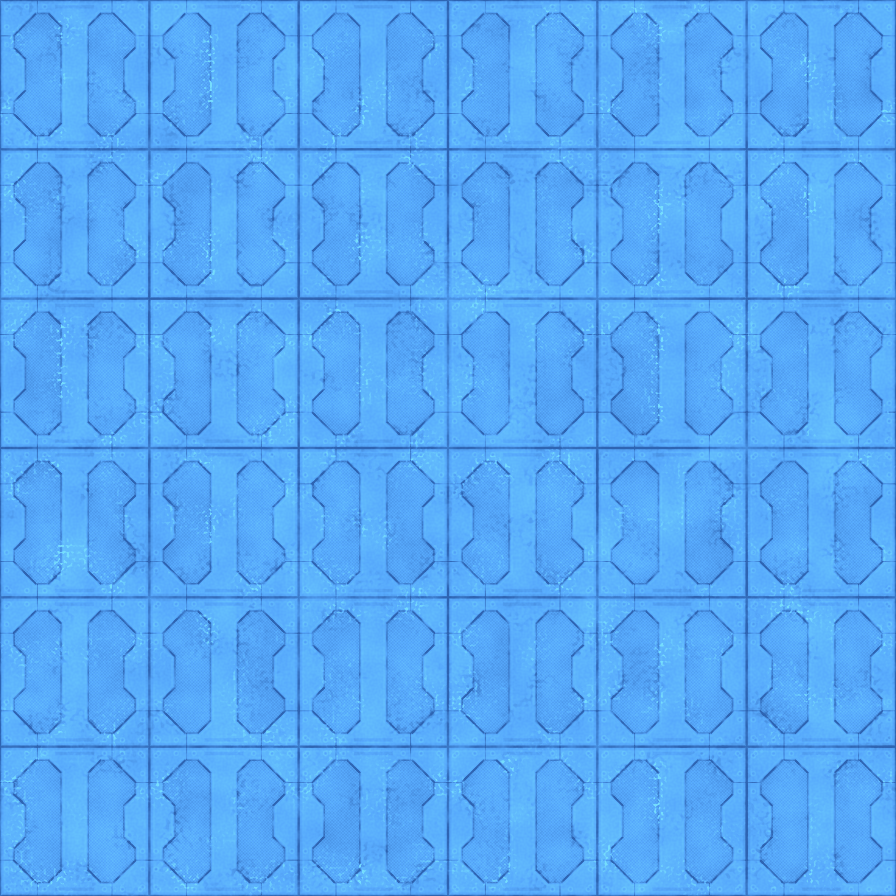
Write a Shadertoy shader that draws this texture.

```glsl
// Blue armour plating: square plates, each with two mirrored, notched mesh panels.
// Every plate is folded into one quadrant, cut by distance functions, and shaded
// on one tone ramp; wrapping gradient noise adds chips, stains and grain.

#define REPEATS 6.0
#define DEEP vec3(0.22, 0.46, 0.77)
#define LIGHT vec3(0.38, 0.73, 1.06)
#define FRAME_TONE 0.86
#define PANEL_TONE 0.71
#define SEAM_HALF_WIDTH 0.008
#define EDGE_HALF_WIDTH 0.006
#define MESH_CELLS 48.0
#define CHIP_STRENGTH 0.95
#define STAIN_STRENGTH 0.50
#define GRAIN_STRENGTH 0.13
#define PATCH_STRENGTH 0.17

const float TAU = 6.2831853;

// Unit gradient of a lattice cell, wrapped to the period
vec2 cellGradient(vec2 cell, float period, float seed) {
    cell = mod(cell, period);
    float angle = TAU * fract(sin(dot(cell, vec2(12.989, 78.233)) + seed) * 43758.5);
    return vec2(cos(angle), sin(angle));
}

// Gradient noise over the unit canvas, with a whole number of cells
float noise(vec2 uv, float period, float seed) {
    vec2 p = uv * period, i = floor(p), f = p - i;
    vec2 w = f * f * f * (f * (f * 6.0 - 15.0) + 10.0);
    vec2 r = vec2(1.0, 0.0);
    float a = dot(cellGradient(i, period, seed), f);
    float b = dot(cellGradient(i + r.xy, period, seed), f - r.xy);
    float c = dot(cellGradient(i + r.yx, period, seed), f - r.yx);
    float d = dot(cellGradient(i + r.xx, period, seed), f - r.xx);
    return mix(mix(a, b, w.x), mix(c, d, w.x), w.y);
}

// Pixel coverage of a line of the given half width
float stroke(float d, float halfWidth, float px) {
    return (clamp(d + 0.5 * px, -halfWidth, halfWidth)
          - clamp(d - 0.5 * px, -halfWidth, halfWidth)) / px;
}

// Notched, chamfered panel in the folded quadrant; negative inside
float panelDistance(vec2 q) {
    float box = max(max(0.09 - q.x, q.x - 0.406), q.y - 0.41);
    float outerChamfer = (q.x + q.y - 0.67) * 0.7071;
    float innerChamfer = (q.y - q.x - 0.235) * 0.7071;
    float notch = min(q.x - 0.33, (q.x - q.y - 0.225) * 0.7071);
    return max(max(box, notch), max(outerChamfer, innerChamfer));
}

void mainImage(out vec4 fragColor, in vec2 fragCoord) {
    vec2 uv = fragCoord / iResolution.xy;
    float px = REPEATS / iResolution.y;
    vec2 local = fract(uv * REPEATS) - 0.5;
    vec2 q = abs(local);
    float panel = panelDistance(q);
    float inside = smoothstep(0.5 * px, -0.5 * px, panel);
    float seam = 0.5 - max(q.x, q.y);

    // Base tones: bright centre rib, recess shaded towards its rim
    float tone = mix(FRAME_TONE, PANEL_TONE, inside);
    tone += 0.04 * (1.0 - smoothstep(0.05, 0.09, q.x));
    tone += 0.05 * inside * smoothstep(0.0, -0.13, panel);
    tone -= 0.06 * inside * smoothstep(-0.03, 0.0, panel);

    // Fine mesh, faded where it is smaller than the pixels
    vec2 wave = sin(local * TAU * MESH_CELLS);
    float meshFade = 1.0 - smoothstep(0.2, 0.7, MESH_CELLS * px);
    tone += 0.16 * wave.x * wave.y * inside * meshFade;

    // Panel rim: broken dark groove, deepest on the diagonals, and a pale lip
    vec2 e = vec2(0.004, 0.0);
    vec2 slope = vec2(panelDistance(q + e.xy) - panelDistance(q - e.xy),
                      panelDistance(q + e.yx) - panelDistance(q - e.yx)) / (2.0 * e.x);
    float diagonal = min(1.0, 2.0 * abs(slope.x * slope.y));
    float broken = clamp(0.95 + 1.3 * noise(uv, 110.0, 7.7), 0.2, 1.5);
    tone -= mix(0.42, 0.85, diagonal) * broken * stroke(panel, EDGE_HALF_WIDTH, px);
    tone -= 0.14 * diagonal * (1.0 - smoothstep(0.0, 0.025, abs(panel)));
    tone += 0.08 * stroke(panel - 0.018, 0.006, px);

    // Short broken joints between panel and plate border
    float joints = stroke(q.y - 0.26, 0.003, px) * step(0.406, q.x)
                 + stroke(q.x - 0.25, 0.003, px) * step(0.41, q.y);
    tone -= 0.65 * joints * broken;

    // Shallow slots at the top and bottom of the rib
    float slot = max(q.x - 0.13, abs(q.y - 0.455) - 0.012);
    tone -= 0.20 * smoothstep(0.006, -0.006, slot);

    // Rivet rings, mirrored across the quadrant diagonal
    vec2 folded = vec2(max(q.x, q.y), min(q.x, q.y));
    for (int i = 0; i < 3; i++) {
        float ring = length(folded - vec2(0.455, 0.2 + 0.12 * float(i))) - 0.014;
        tone += 0.16 * stroke(ring, 0.005, px) - 0.14 * smoothstep(0.0, -0.012, ring);
    }

    // Plate seams with uneven dirt and a bevel
    float dirt = noise(uv, 7.0, 1.7) + 0.9 * noise(uv, 65.0, 2.9);
    tone -= clamp(0.72 + 0.6 * dirt, 0.3, 1.1) * stroke(seam, SEAM_HALF_WIDTH, px);
    tone -= 0.20 * (1.0 - smoothstep(0.0, 0.04, seam));
    tone += 0.06 * stroke(seam - 0.03, 0.006, px);

    // Wear: pale chips and dark stains gather near rims and joints in patches
    float rim = exp(-20.0 * abs(panel));
    float leftRib = step(local.x, 0.0) * exp(-26.0 * abs(q.x - 0.09)) * step(q.y, 0.42);
    float corner = exp(-14.0 * min(length(q - vec2(0.25, 0.44)), length(q - vec2(0.45, 0.26))));
    float chipPatch = smoothstep(-0.05, 0.35, noise(uv, 20.0, 5.3));
    float stainPatch = smoothstep(0.0, 0.4, noise(uv, 23.0, 8.9) + 0.35 * noise(uv, 72.0, 2.3));
    float chips = smoothstep(0.08, 0.42, noise(uv, 270.0, 3.1)) * chipPatch
                * (0.10 + 0.45 * rim + 0.75 * leftRib + 0.5 * corner);
    float stains = smoothstep(-0.05, 0.35, noise(uv, 190.0, 6.7)) * stainPatch * (0.2 + 0.8 * rim);
    tone += CHIP_STRENGTH * chips - STAIN_STRENGTH * stains;

    // Grain and broad unevenness
    tone += GRAIN_STRENGTH * noise(uv, 330.0, 4.4);
    tone += PATCH_STRENGTH * (noise(uv, 8.0, 9.6) + noise(uv, 22.0, 0.7) + 0.6 * noise(uv, 50.0, 5.9));

    vec3 color = mix(DEEP, LIGHT, clamp(tone, -0.25, 1.5));
    fragColor = vec4(min(color, vec3(0.99)), 1.0);
}
```
